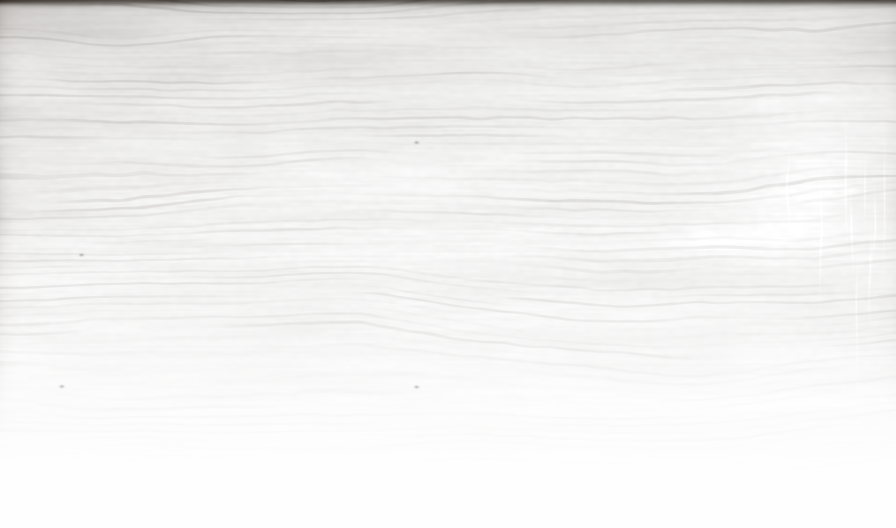
Give the GLSL for this texture, as a Shadertoy shader.

```glsl
// Whitewashed horizontal wood boards that fade to white towards the bottom.
// Grain lines are contours of a warped height field; stretched value noise
// adds fibres, stains and worn paint, with a thin shadow along the top edge.

const vec3 TINT = vec3(0.975, 1.0, 1.035);      // warm grey absorption
const vec3 STAIN_TINT = vec3(0.94, 1.03, 1.06); // rosy brown absorption
const float GRAIN_LINES = 62.0;
const float GRAIN_WARP = 4.2;
const float GRAIN_DEPTH = 0.075;
const float FIBRE_DEPTH = 0.042;
const float STAIN_DEPTH = 0.075;
const float WEAR_DEPTH = 0.035;
const float SHADOW_DEPTH = 0.50;
const float SHADOW_HEIGHT = 0.0095;
const int SCRATCHES = 9;
const vec2 KNOTS[4] = vec2[4](vec2(0.465, 0.730), vec2(0.091, 0.517),
                              vec2(0.069, 0.268), vec2(0.465, 0.267));

float hash(vec2 p) {
    vec3 q = fract(p.xyx * 0.1031);
    q += dot(q, q.yzx + 33.33);
    return fract((q.x + q.y) * q.z);
}

float noise(vec2 p) {
    vec2 i = floor(p), f = fract(p);
    f = f * f * (3.0 - 2.0 * f);
    return mix(mix(hash(i), hash(i + vec2(1, 0)), f.x),
               mix(hash(i + vec2(0, 1)), hash(i + vec2(1, 1)), f.x), f.y);
}

float fbm(vec2 p) {
    float sum = 0.0, gain = 0.5;
    for (int i = 0; i < 4; i++) {
        sum += gain * noise(p);
        p = p * 2.03 + 17.7;
        gain *= 0.5;
    }
    return sum / 0.9375;
}

// Soft dome centred at c with radii r.
float blob(vec2 p, vec2 c, vec2 r) {
    vec2 d = (p - c) / r;
    return exp(-dot(d, d));
}

// Thin contour lines, each with its own strength and breaks.
float grain(vec2 p) {
    float warp = noise(p * vec2(1.6, 5.0) + 3.0)
               + 0.35 * noise(p * vec2(4.5, 13.0) + 9.0)
               + 0.06 * noise(p * vec2(22.0, 40.0));
    float phase = p.y * GRAIN_LINES + GRAIN_WARP * warp;
    float aa = fwidth(phase);
    float width = 0.13;
    float dist = abs(fract(phase) - 0.5);
    float line = 1.0 - smoothstep(width - aa * 0.5, width + aa, dist);
    float id = floor(phase);
    float strength = 0.2 + 0.8 * hash(vec2(id, 5.0));
    float breaks = smoothstep(0.2, 0.75, noise(vec2(p.x * 3.5, id * 3.7)));
    return line * strength * breaks;
}

// Pale upright scuffs near the right border.
float scratches(vec2 p) {
    float sum = 0.0;
    for (int i = 0; i < SCRATCHES; i++) {
        float k = float(i);
        vec2 c = vec2(mix(0.86, 0.99, hash(vec2(k, 1.0))),
                      mix(0.34, 0.66, hash(vec2(k, 2.0))));
        float halfLength = mix(0.03, 0.10, hash(vec2(k, 3.0)));
        float bend = 0.004 * (noise(vec2(p.y * 14.0, k)) - 0.5);
        sum += blob(p, c + vec2(bend, 0.0), vec2(0.0012, halfLength));
    }
    return min(sum, 1.0);
}

void mainImage(out vec4 fragColor, in vec2 fragCoord) {
    vec2 uv = fragCoord / iResolution.xy;
    float aspect = iResolution.x / iResolution.y;
    vec2 p = vec2(uv.x * aspect, uv.y);
    float top = 1.0 - uv.y;

    // Broad vertical shading
    float fade = smoothstep(0.06, 0.55, uv.y);
    float shade = 0.047 * smoothstep(0.05, 0.62, uv.y)
                + 0.022 * smoothstep(0.55, 0.95, uv.y)
                + 0.075 * exp(-top / 0.035);

    // Grain, fibres and soft bands
    float fibre = 0.6 * noise(p * vec2(9.0, 210.0))
                + 0.4 * noise(p * vec2(70.0, 150.0)) - 0.5;
    float bands = fbm(p * vec2(1.7, 17.0) + 31.0) - 0.5;
    shade += fade * (GRAIN_DEPTH * grain(p) + FIBRE_DEPTH * fibre + 0.07 * bands);

    // Worn light paint, strongest at the right
    float worn = smoothstep(0.5, 0.75, fbm(p * vec2(4.0, 9.0) + 53.0));
    float wornArea = 0.4 + blob(uv, vec2(0.92, 0.62), vec2(0.09, 0.12));
    shade -= fade * WEAR_DEPTH * (worn * wornArea + scratches(uv));

    // Stains along the left side, corners and borders
    float cloud = 0.35 + 1.3 * fbm(p * vec2(3.0, 10.0) + 71.0);
    float stain = 0.55 * exp(-uv.x / 0.16) * smoothstep(0.2, 0.85, uv.y)
                + 0.65 * blob(uv, vec2(0.08, 0.97), vec2(0.32, 0.11))
                + 0.35 * blob(uv, vec2(0.21, 0.66), vec2(0.10, 0.035))
                + 0.45 * blob(uv, vec2(0.98, 0.94), vec2(0.05, 0.10));
    float border = exp(-uv.x / 0.010) + 0.5 * exp(-(1.0 - uv.x) / 0.010);
    stain += border * smoothstep(0.12, 0.55, uv.y);
    stain *= STAIN_DEPTH * cloud;

    // Small dark knots and the top shadow
    for (int i = 0; i < 4; i++) {
        vec2 c = KNOTS[i] * vec2(aspect, 1.0);
        shade += 0.22 * blob(p, c, vec2(0.0042, 0.0028));
    }
    shade += SHADOW_DEPTH * exp(-pow(top / SHADOW_HEIGHT, 2.0));

    vec3 color = vec3(0.997) - shade * TINT - stain * STAIN_TINT;
    fragColor = vec4(clamp(color, 0.0, 1.0), 1.0);
}
```
